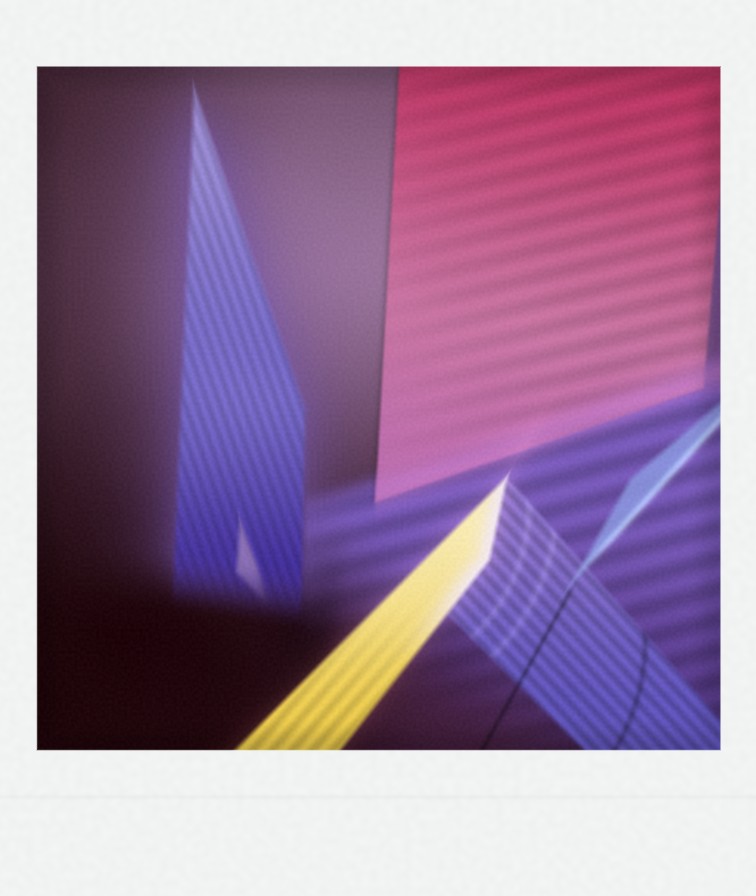
A WebGL 1 fragment shader for this background:

```glsl
precision highp float;
// White embossed paper around a square window of coloured light.
// Soft convex quads form the shards, panel and beams; sine stripes rib them,
// while exponential falloffs make the glows and gradient noise the grain.

uniform vec2 u_resolution;

const vec2 SHEET_SIZE = vec2(1.0, 1.185);
const vec2 WINDOW_ORIGIN = vec2(0.049, 0.193);
const float WINDOW_SIZE = 0.904;

vec2 hashGradient(vec2 cell) {
  float angle = 6.2832 * fract(sin(dot(cell, vec2(127.1, 311.7))) * 43758.5);
  return vec2(cos(angle), sin(angle));
}

float gradientNoise(vec2 p) {
  vec2 i = floor(p), f = fract(p);
  vec2 u = f * f * (3.0 - 2.0 * f);
  float low = mix(dot(hashGradient(i), f),
                  dot(hashGradient(i + vec2(1, 0)), f - vec2(1, 0)), u.x);
  float high = mix(dot(hashGradient(i + vec2(0, 1)), f - vec2(0, 1)),
                   dot(hashGradient(i + 1.0), f - 1.0), u.x);
  return mix(low, high, u.y);
}

// Signed distance to the line a-b, positive on its left.
float edge(vec2 p, vec2 a, vec2 b) {
  vec2 dir = normalize(b - a);
  return dir.x * (p.y - a.y) - dir.y * (p.x - a.x);
}

// Inside distance of a convex quad with counter-clockwise corners.
float quad(vec2 p, vec2 a, vec2 b, vec2 c, vec2 d) {
  return min(min(edge(p, a, b), edge(p, b, c)), min(edge(p, c, d), edge(p, d, a)));
}

float fill(float dist, float softness) {
  return smoothstep(-softness, softness, dist);
}

float stripes(vec2 p, vec2 normal, float period) {
  return 0.5 + 0.5 * sin(6.2832 * dot(p, normal) / period);
}

float stroke(float dist, float width) {
  return exp(-dist * dist / (width * width));
}

vec3 backdrop(vec2 q) {
  float light = smoothstep(0.15, 0.72, q.y) * mix(0.4, 1.0, smoothstep(0.0, 0.42, q.x));
  light *= 1.0 - 0.3 * smoothstep(0.7, 1.05, q.y);
  vec3 color = mix(vec3(0.12, 0.02, 0.04), vec3(0.60, 0.45, 0.60), light);
  vec2 low = q - vec2(0.63, 0.06);
  return color + vec3(0.14, 0.10, 0.20) * exp(-20.0 * dot(low, low));
}

// Ribbed violet floor, pink panel and the bright seam between them.
vec3 panels(vec3 color, vec2 q) {
  vec2 corner = vec2(0.495, 0.363), top = vec2(0.531, 1.0);
  float seam = edge(q, corner, vec2(0.978, 0.533));
  float violetMask = fill(0.03 - seam, 0.025) * smoothstep(0.38, 0.40, q.x)
                   * smoothstep(0.10, 0.36, q.y + 0.6 * (q.x - 0.45));
  vec3 violet = mix(vec3(0.36, 0.24, 0.56), vec3(0.48, 0.36, 0.74), smoothstep(0.05, 0.4, q.y));
  violet *= 1.0 - 0.18 * stripes(q, vec2(-0.26, 0.96), 0.043);
  color = mix(color, violet, violetMask);

  float side = edge(q, vec2(0.43, 0.14), top);
  color *= 1.0 - 0.2 * stroke(edge(q, corner, top), 0.006) * smoothstep(0.35, 0.4, q.y);
  color *= 1.0 - 0.2 * fill(side, 0.02) * smoothstep(0.36, 0.2, q.y) * smoothstep(0.3, 0.4, q.x);

  float panel = quad(q, vec2(0.531, 1.02), corner, vec2(0.975, 0.53), vec2(1.02, 1.05));
  vec3 pink = mix(vec3(0.75, 0.43, 0.67), vec3(0.79, 0.46, 0.64), smoothstep(0.4, 0.65, q.y));
  pink = mix(pink, vec3(0.75, 0.22, 0.40), smoothstep(0.6, 1.05, q.y + 0.15 * (q.x - 0.6)));
  pink *= 1.0 - 0.11 * smoothstep(0.5, 0.95, q.x + 0.2 * q.y) * stripes(q, vec2(-0.23, 0.97), 0.038);
  color = mix(color, vec3(0.42, 0.25, 0.54), 0.7 * smoothstep(0.95, 1.0, q.x) * fill(seam, 0.03));
  color = mix(color, pink, fill(panel, 0.004));
  return mix(color, vec3(0.76, 0.48, 0.80), 0.65 * stroke(seam - 0.012, 0.022) * fill(q.x - 0.495, 0.004));
}

vec3 tallShard(vec3 color, vec2 q) {
  float d = quad(q, vec2(0.230, 0.965), vec2(0.198, 0.20), vec2(0.386, 0.17), vec2(0.392, 0.499));
  float fade = smoothstep(0.20, 0.30, q.y + 0.15 * (q.x - 0.2));
  float halo = exp(min(d, 0.0) / 0.05) * fade * smoothstep(1.03, 0.85, q.y);
  color = mix(color, vec3(0.46, 0.34, 0.70), 0.55 * halo);
  vec3 blue = mix(vec3(0.27, 0.19, 0.62), vec3(0.48, 0.43, 0.80), smoothstep(0.22, 0.55, q.y));
  blue = mix(blue, vec3(0.62, 0.56, 0.84), smoothstep(0.55, 0.95, q.y));
  blue *= 1.0 - 0.12 * stripes(q, vec2(0.943, 0.332), 0.016);
  color = mix(color, blue, fill(d, 0.006) * fade);
  float chip = quad(q, vec2(0.297, 0.335), vec2(0.292, 0.261), vec2(0.341, 0.205), vec2(0.322, 0.270));
  return mix(color, vec3(0.68, 0.56, 0.76), 0.65 * fill(chip, 0.006) * smoothstep(0.2, 0.28, q.y));
}

// Blue ribbon, cyan sliver and yellow beam meeting on the right.
vec3 beams(vec3 color, vec2 q) {
  vec2 tip = vec2(0.688, 0.40);
  float ribbon = quad(q, tip, vec2(0.60, 0.20), vec2(0.84, -0.04), vec2(1.08, -0.048));
  vec3 blue = mix(vec3(0.38, 0.34, 0.74), vec3(0.52, 0.43, 0.76), smoothstep(0.05, 0.35, q.y));
  blue *= 1.06 - 0.2 * stripes(q, vec2(0.73, 0.68), 0.018);
  for (int i = 0; i < 2; i++)
    blue += 0.08 * stroke(length(q - vec2(0.45, 0.36)) - 0.27 - 0.04 * float(i), 0.006);
  blue *= 1.0 - 0.25 * stroke(length(q - vec2(0.58, 0.16)) - 0.31, 0.005);
  color = mix(color, blue, 0.92 * fill(ribbon, 0.005));
  float crease = edge(q, vec2(0.654, 0.005), vec2(0.782, 0.235));
  color *= 1.0 - 0.3 * stroke(crease, 0.004) * smoothstep(0.25, 0.22, q.y);

  vec2 foot = vec2(0.782, 0.244), head = vec2(1.03, 0.515);
  float sliver = quad(q, foot, head, vec2(1.02, 0.525), vec2(0.869, 0.397));
  color = mix(color, vec3(0.55, 0.60, 0.88), 0.85 * fill(sliver, 0.006));
  color += vec3(0.18, 0.25, 0.16) * stroke(edge(q, foot, head), 0.006) * smoothstep(0.24, 0.32, q.y);

  vec2 bend = vec2(0.662, 0.278), base = vec2(0.412, -0.04);
  float beam = quad(q, tip, vec2(0.25, -0.04), base, bend);
  vec3 yellow = mix(vec3(0.93, 0.80, 0.30), vec3(0.97, 0.92, 0.70), smoothstep(0.02, 0.36, q.y));
  yellow *= 1.0 - 0.16 * smoothstep(0.25, 0.0, q.y) * stripes(q, vec2(-0.75, 0.66), 0.022);
  float rim = min(edge(q, base, bend), edge(q, bend, tip));
  yellow = mix(yellow, vec3(0.95, 0.91, 0.94), stroke(rim, 0.022) * smoothstep(0.12, 0.26, q.y));
  color += vec3(0.12, 0.08, 0.06) * exp(min(beam, 0.0) / 0.015);
  return mix(color, yellow, fill(beam, 0.005));
}

void main() {
  vec2 p = gl_FragCoord.xy / u_resolution * SHEET_SIZE;
  vec2 q = (p - WINDOW_ORIGIN) / WINDOW_SIZE;
  // Paper with faint embossing and a crease below the window.
  vec3 paper = vec3(0.945, 0.953, 0.953) + 0.015 * gradientNoise(p * 90.0);
  paper -= 0.02 * stroke(p.y - 0.131, 0.003);
  // Window light with grain and darker borders.
  vec3 scene = beams(tallShard(panels(backdrop(q), q), q), q);
  scene += 0.025 * gradientNoise(q * 220.0) + 0.012 * gradientNoise(q * 9.0);
  vec2 border = min(q, 1.0 - q);
  float inset = min(border.x, border.y);
  scene *= 0.86 + 0.14 * smoothstep(0.0, 0.05, inset);
  gl_FragColor = vec4(mix(paper, scene, fill(inset, 0.0015)), 1.0);
}
```
